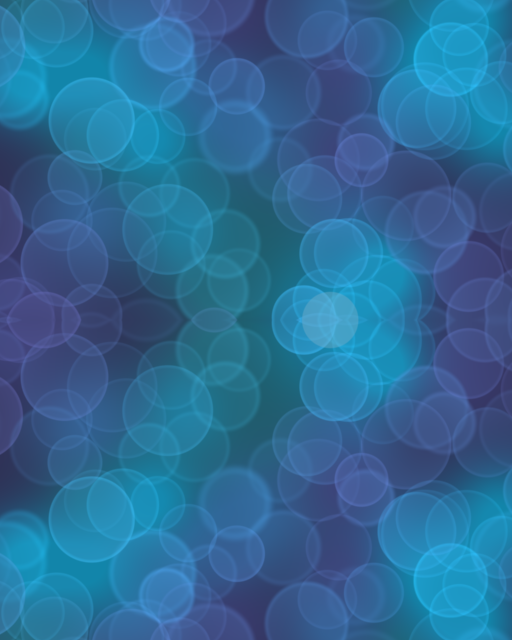
A Shadertoy shader for this background:

```glsl
// Overlapping translucent light discs over a soft field of indigo, teal and cyan.
// Gaussian glows paint the field; jittered grids scatter the discs, which take
// their tint from the field. Everything is mirrored about the horizontal midline.

vec3 hash3(vec3 p) {
    p = fract(p * vec3(0.1031, 0.1030, 0.0973));
    p += dot(p, p.yxz + 33.33);
    return fract((p.xxy + p.yxx) * p.zyx);
}

float glow(vec2 p, float x, float y, float radius) {
    vec2 d = (p - vec2(x, y)) / radius;
    return exp(-dot(d, d));
}

// Soft colour field; y is the distance from the mirror line
vec3 field(vec2 p) {
    vec3 col = vec3(0.205, 0.21, 0.37);

    float teal = glow(p, 0.52, 0.20, 0.15) + glow(p, 0.32, 0.27, 0.15)
               + glow(p, 0.05, 0.62, 0.13) + glow(p, 0.46, 0.06, 0.13)
               + glow(p, 0.78, 0.63, 0.08) + glow(p, 0.20, 0.36, 0.10);
    col = mix(col, vec3(0.14, 0.39, 0.45), min(teal, 1.0));

    float blue = glow(p, 0.17, 0.20, 0.10) + glow(p, 0.50, 0.38, 0.12)
               + glow(p, 0.28, 0.57, 0.10) + glow(p, 0.65, 0.60, 0.09)
               + glow(p, 0.68, 0.23, 0.09) + glow(p, 0.76, 0.44, 0.12)
               + glow(p, 0.40, 0.47, 0.09);
    col = mix(col, vec3(0.20, 0.40, 0.61), 0.9 * min(blue, 1.0));

    float purple = glow(p, 0.44, 0.60, 0.10) + glow(p, 0.90, 0.10, 0.12)
                 + glow(p, 0.01, 0.04, 0.11) + glow(p, 0.67, 0.32, 0.08)
                 + glow(p, 0.68, 0.49, 0.08);
    col = mix(col, vec3(0.26, 0.26, 0.49), 0.85 * min(purple, 1.0));

    float cyan = glow(p, 0.04, 0.48, 0.09) + glow(p, 0.18, 0.48, 0.11)
               + glow(p, 0.30, 0.35, 0.08) + glow(p, 0.84, 0.49, 0.10)
               + glow(p, 0.92, 0.60, 0.10) + glow(p, 0.98, 0.38, 0.10)
               + glow(p, 0.66, 0.01, 0.13) + glow(p, 0.75, 0.10, 0.07)
               + 0.6 * glow(p, 0.36, 0.18, 0.08);
    return mix(col, vec3(0.08, 0.58, 0.74), min(cyan, 1.0));
}

void mainImage(out vec4 fragColor, in vec2 fragCoord) {
    vec2 p = (fragCoord - vec2(0.0, 0.5 * iResolution.y)) / iResolution.x;
    p.y = abs(p.y);
    vec3 col = field(p) * 0.9;

    const float cell = 0.15;
    float pixel = 1.0 / iResolution.x;
    for (int layer = 0; layer < 3; layer++) {
        vec2 shift = vec2(0.37, 0.61) * float(layer);
        vec2 base = floor(p / cell + shift);
        for (int j = -1; j <= 1; j++)
        for (int i = -1; i <= 1; i++) {
            vec2 id = base + vec2(i, j);
            vec3 place = hash3(vec3(id + 40.0, float(layer) * 7.0 + 3.0));
            vec3 look = hash3(vec3(id + 90.0, float(layer) * 5.0 + 11.0));
            vec2 centre = (id + place.xy - shift) * cell;
            float radius = mix(0.052, 0.09, look.x);
            vec2 offset = p - centre;
            float dist = length(offset);
            if (place.z > 0.85 || dist > radius + 0.02) continue;

            // Mostly crisp edges, a few out of focus
            float soft = pixel + 0.012 * pow(look.z, 6.0);
            float inside = 1.0 - smoothstep(-soft, soft, dist - radius);
            float rim = inside * (1.0 - smoothstep(0.0, 0.004 + soft, abs(dist - radius + 0.002)));

            // Body brightens outwards and towards one side
            float angle = 6.283 * look.z;
            float side = dot(offset, vec2(cos(angle), sin(angle))) / radius;
            float body = 0.65 + 0.2 * dist * dist / (radius * radius) + 0.25 * side;

            vec3 tint = field(centre);
            tint = mix(tint, mix(vec3(0.32, 0.30, 0.56), vec3(0.10, 0.58, 0.74), look.z), 0.2);
            tint = tint * 1.2 + vec3(0.035, 0.04, 0.05);
            float alpha = mix(0.15, 0.6, look.y * look.y);
            col = mix(col, tint, inside * alpha * body);
            col += rim * tint * (0.04 + 0.12 * alpha);
        }
    }

    // Pale highlight where the light is strongest
    float highlight = 1.0 - smoothstep(-pixel, pixel, length(p - vec2(0.645, 0.0)) - 0.055);
    col = mix(col, vec3(0.45, 0.68, 0.79), 0.45 * highlight);
    fragColor = vec4(clamp(col, 0.0, 1.0), 1.0);
}
```
